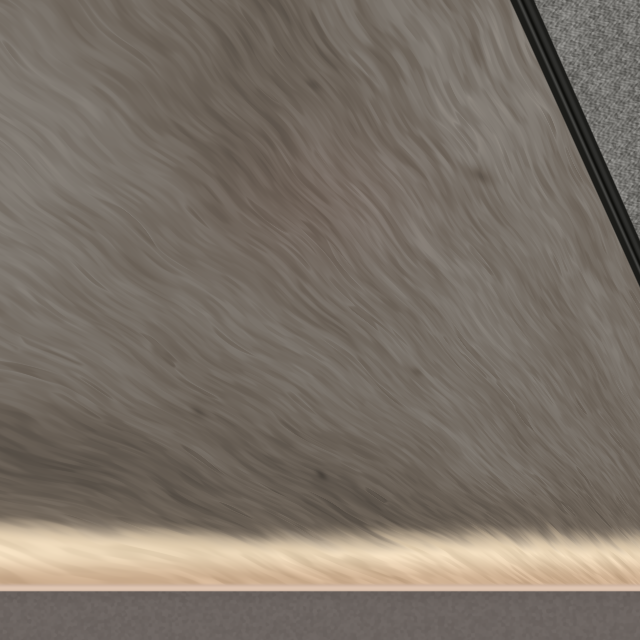
A WebGL 1 fragment shader for this texture:

```glsl
precision highp float;
uniform vec2 u_resolution;

float hash(vec2 p) {
  return fract(sin(dot(p, vec2(127.1, 311.7))) * 43758.547);
}

// Soft cellular noise: nearby cell values blended by distance, 0..1
float softCells(vec2 p, float sharpness) {
  vec2 cell = floor(p);
  vec2 f = p - cell;
  float total = 0.0;
  float weights = 0.0;
  for (int j = -1; j <= 1; j++) {
    for (int i = -1; i <= 1; i++) {
      vec2 o = vec2(float(i), float(j));
      vec2 id = cell + o;
      vec2 d = o + 0.15 + 0.7 * vec2(hash(id), hash(id + 19.3)) - f;
      float w = exp(-sharpness * dot(d, d));
      total += w * hash(id + 53.7);
      weights += w;
    }
  }
  return total / weights;
}

float band(float x, float lo, float hi, float soft) {
  return smoothstep(lo - soft, lo + soft, x) * (1.0 - smoothstep(hi - soft, hi + soft, x));
}

float blob(vec2 p, vec2 center, vec2 size) {
  vec2 d = (p - center) / size;
  return exp(-dot(d, d));
}

// Small dark knot stretched down the grain
float knot(vec2 p, vec2 center, float size) {
  vec2 d = p - center;
  vec2 q = vec2(dot(d, vec2(0.8, -0.6)), dot(d, vec2(0.6, 0.8)));
  return blob(q, vec2(0.0), vec2(1.7, 0.8) * size);
}

// Polar coordinates around the point where the grain converges
vec2 grainSpace(vec2 p, vec2 origin) {
  vec2 d = p - origin;
  float wobble = 0.006 * sin(p.x * 13.0 + p.y * 8.0) + 0.003 * sin(p.y * 31.0 - p.x * 17.0);
  return vec2(atan(d.y, -d.x) + wobble, log(length(d)));
}

vec3 woodColor(vec2 p, vec2 g) {
  float broad = softCells(g * vec2(13.0, 2.5), 5.0) - 0.5;
  float medium = softCells(g * vec2(55.0, 7.0) + 7.0, 6.0) - 0.5;
  float fine = softCells(g * vec2(150.0, 17.0) + 31.0, 7.0) - 0.5;
  float hair = softCells(g * vec2(280.0, 34.0) + 67.0, 7.0) - 0.5;

  // Large soft light and shade
  float tone = 0.415;
  tone += 0.075 * blob(p, vec2(0.0, 0.72), vec2(0.26, 0.22));
  tone += 0.085 * blob(p, vec2(0.78, 0.92), vec2(0.22, 0.26));
  tone += 0.025 * blob(p, vec2(0.45, 0.46), vec2(0.3, 0.2));
  tone += 0.03 * blob(p, vec2(0.8, 0.5), vec2(0.2, 0.2));
  tone -= 0.035 * blob(p, vec2(0.38, 0.86), vec2(0.13, 0.16));
  tone -= 0.065 * blob(p, vec2(0.02, 0.27), vec2(0.45, 0.11));
  tone -= 0.06 * blob(p, vec2(0.72, 0.19), vec2(0.5, 0.055));

  // Grain, stronger toward the upper right
  float contrast = 0.8 + 0.5 * blob(p, vec2(0.72, 0.95), vec2(0.3, 0.35));
  tone += contrast * (0.06 * broad + 0.045 * medium + 0.07 * fine + 0.055 * hair);
  tone -= 0.07 * smoothstep(0.24, 0.42, fine) * smoothstep(0.0, 0.3, medium);

  float knots = knot(p, vec2(0.75, 0.726), 0.012) + 0.8 * knot(p, vec2(0.502, 0.258), 0.006);
  knots += 0.6 * knot(p, vec2(0.31, 0.355), 0.008) + 0.6 * knot(p, vec2(0.652, 0.419), 0.006);
  knots += 0.5 * knot(p, vec2(0.49, 0.868), 0.008);
  tone -= 0.13 * knots;

  vec3 tint = mix(vec3(1.075, 0.98, 0.88), vec3(1.04, 0.99, 0.93), smoothstep(0.36, 0.5, tone));
  tint += vec3(0.025, -0.01, -0.01) * blob(p, vec2(0.5, 0.69), vec2(0.16, 0.12));
  return tone * tint;
}

// Warm strip of light along the foot of the wood
vec3 addGlow(vec3 wood, vec2 p, vec2 g) {
  float streak = softCells(g * vec2(60.0, 9.0) + 11.0, 6.0) - 0.5;
  float fine = softCells(g * vec2(170.0, 22.0) + 43.0, 6.0) - 0.5;
  float top = 0.154 + 0.018 * exp(-4.0 * p.x) + 0.004 * sin(p.x * 9.0 + 1.0);
  float y = p.y - top + 0.012 * streak + 0.008 * fine;
  float lit = 1.0 - smoothstep(-0.022, 0.026, y);
  float halo = 0.13 * exp(-max(y, 0.0) * 28.0) * (0.45 + 0.55 * exp(-3.0 * p.x));
  vec3 warm = mix(vec3(0.80, 0.68, 0.56), vec3(0.93, 0.85, 0.73), smoothstep(0.09, 0.138, p.y));
  warm += 0.08 * streak + 0.07 * fine;
  return mix(wood + halo * vec3(1.0, 0.86, 0.68), warm, lit);
}

vec3 fabricColor(vec2 p) {
  vec2 q = vec2(p.x + 0.45 * p.y, p.y - 0.35 * p.x) * 115.0;
  float weave = sin(q.x * 6.283 + 1.5 * sin(q.y * 3.1)) * sin(q.y * 6.283);
  float threads = softCells(q * vec2(1.5, 2.0), 7.0) - 0.5;
  float patches = softCells(p * 22.0, 4.0) - 0.5;
  return vec3(0.455, 0.45, 0.435) + 0.065 * weave + 0.16 * threads + 0.05 * patches;
}

// Dark metal trim, t runs 0..1 across its width
vec3 trimColor(float t) {
  vec3 c = vec3(0.105, 0.105, 0.095);
  c += 0.17 * band(t, 0.3, 0.42, 0.07);
  c += 0.08 * band(t, 0.62, 0.82, 0.08);
  return c - 0.05 * band(t, 0.46, 0.56, 0.05);
}

void main() {
  vec2 p = gl_FragCoord.xy / u_resolution;
  float aa = 1.0 / u_resolution.y;
  vec2 g = grainSpace(p, vec2(1.36, -0.25));
  vec3 color = addGlow(woodColor(p, g), p, g);

  // Slanted trim and the fabric beyond it
  float trimLeft = 0.797 + 0.452 * (1.0 - p.y);
  float trimRight = 0.834 + 0.441 * (1.0 - p.y);
  float t = (p.x - trimLeft) / (trimRight - trimLeft);
  color = mix(color, trimColor(t), smoothstep(-aa, aa, p.x - trimLeft));
  color = mix(color, fabricColor(p), smoothstep(-aa, aa, p.x - trimRight));

  // Pale lip and front panel
  vec3 lip = mix(vec3(0.80, 0.70, 0.63), vec3(0.87, 0.77, 0.69), band(p.y, 0.077, 0.084, 0.003));
  color = mix(lip, color, smoothstep(0.084, 0.09, p.y));
  float speckle = softCells(p * 190.0, 6.0) - 0.5;
  vec3 panel = vec3(0.425, 0.395, 0.38) + 0.035 * speckle - 0.02 * smoothstep(0.05, 0.076, p.y);
  color = mix(panel, color, smoothstep(-aa, aa, p.y - 0.0762));

  gl_FragColor = vec4(clamp(color, 0.0, 1.0), 1.0);
}
```
